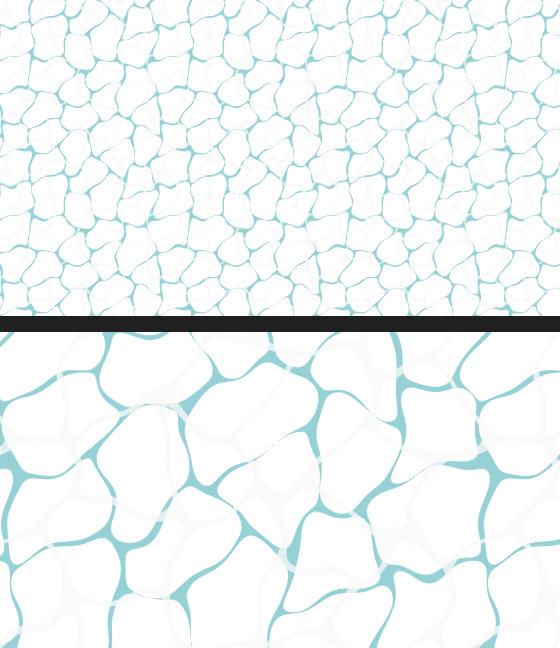
Top: the whole. Bottom: its middle third, enlarged.
Give the GLSL for this pattern, as a Shadertoy shader.

```glsl
// Water-ripple net: teal veins around rounded cells, crossed by a faint pale net.
// Each net is a wrapped cellular noise, bent by layered sines; a soft minimum of
// the distances to the cell borders rounds the cells and thickens the junctions.

const float TILE = 0.503;           // repeat size, in canvas heights
const float CELLS = 5.0;            // cells along one side of a repeat
const float JITTER = 0.66;          // scatter of the cell centres
const float ROUNDING = 21.0;        // lower is rounder
const float BEND = 0.095;           // waviness, in cells
const vec2 GRAIN = vec2(0.53, 0.848); // direction the cells lean along
const float STRETCH = 0.2;          // elongation along the grain
const float VEIN_WIDTH = 0.016;     // half widths, in cells
const float VEIN_SWELL = 0.016;
const float VEIL_WIDTH = 0.026;
const float VEIL_SWELL = 0.006;
const float VEIL_ALPHA = 0.78;
const vec3 PAPER = vec3(1.0);
const vec3 TEAL = vec3(0.59, 0.82, 0.84);
const vec3 VEIL = vec3(0.975);
const float TAU = 6.2831853;

vec2 hash2(vec2 p, float seed) {
    vec3 q = fract(vec3(p.xyx + seed) * vec3(0.1031, 0.1030, 0.0973));
    q += dot(q, q.yzx + 33.33);
    return fract((q.xx + q.yz) * q.zy);
}

// Offset from p to the centre of a cell, measured along the leaning grain
vec2 toCentre(vec2 cell, vec2 p, float seed) {
    vec2 jitter = (hash2(mod(cell, CELLS), seed) - 0.5) * JITTER;
    float stagger = 0.5 * (mod(cell.y, CELLS) - 2.0) / CELLS;
    vec2 d = cell + 0.5 + jitter - p;
    d.y += 0.3 * sin(TAU * 2.0 * cell.x / CELLS) * (1.0 - abs(stagger));
    return d - STRETCH * GRAIN * dot(d, GRAIN);
}

// Layered sines that close up at the edge of a repeat
vec2 bend(vec2 p, float seed) {
    vec2 a = p * TAU / CELLS;
    vec2 slow = sin(vec2(3.0 * a.y + a.x, 3.0 * a.x - 2.0 * a.y) + seed);
    vec2 fast = sin(vec2(6.0 * a.y - 3.0 * a.x, 7.0 * a.x + 2.0 * a.y) + 2.3 * seed);
    return BEND * (slow + 0.45 * fast);
}

// Swelling of the line along the net, from -1 to 1
float swell(vec2 p, float seed) {
    vec2 a = p * TAU / CELLS;
    return 0.55 * sin(4.0 * a.x + 3.0 * a.y + seed)
         + 0.45 * sin(5.0 * a.y - 6.0 * a.x + 1.7 * seed);
}

// Rounded distance to the nearest cell border, in cells
float borderDistance(vec2 p, float seed) {
    vec2 home = floor(p);
    vec2 nearCell = home;
    vec2 nearest = vec2(9.0);
    for (int y = -2; y <= 2; y++)
    for (int x = -2; x <= 2; x++) {
        vec2 cell = home + vec2(x, y);
        vec2 d = toCentre(cell, p, seed);
        if (dot(d, d) < dot(nearest, nearest)) {
            nearest = d;
            nearCell = cell;
        }
    }
    float sum = 0.0;
    for (int y = -2; y <= 2; y++)
    for (int x = -2; x <= 2; x++) {
        if (x == 0 && y == 0) continue;
        vec2 d = toCentre(nearCell + vec2(x, y), p, seed);
        float edge = dot(0.5 * (nearest + d), normalize(d - nearest));
        sum += exp(-ROUNDING * edge);
    }
    return -log(sum) / ROUNDING;
}

// Coverage of one net of lines
float net(vec2 p, float seed, float width, float swelling, float pixel) {
    float d = borderDistance(p + bend(p, seed), seed);
    float halfWidth = width + swelling * swell(p, seed);
    return clamp(0.5 + (halfWidth - d) / pixel, 0.0, 1.0);
}

void mainImage(out vec4 fragColor, in vec2 fragCoord) {
    float scale = CELLS / (TILE * iResolution.y);
    vec2 p = fragCoord * scale;
    float pixel = scale;

    float veins = net(p, 3.0, VEIN_WIDTH, VEIN_SWELL, pixel);
    float veil = net(p + vec2(0.4, 0.7), 11.0, VEIL_WIDTH, VEIL_SWELL, pixel);

    vec3 color = mix(PAPER, TEAL, veins);
    color = mix(color, VEIL, VEIL_ALPHA * veil);
    fragColor = vec4(color, 1.0);
}
```
